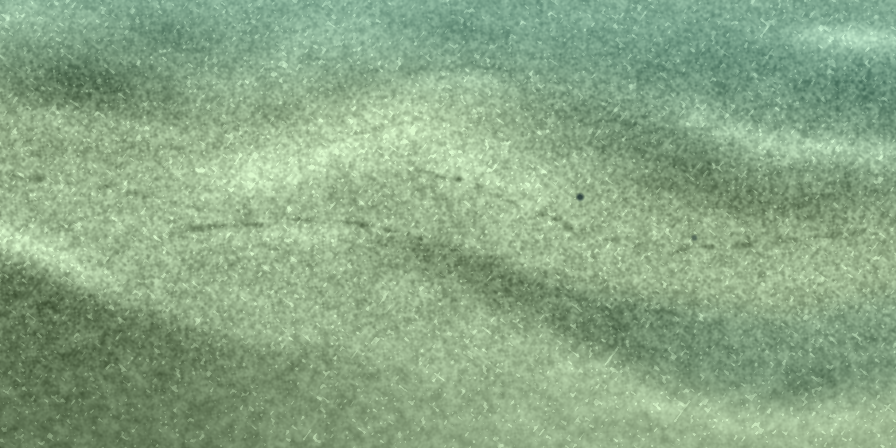
This texture is drawn by a Shadertoy shader. Its source:

```glsl
// Rippled sand under shallow water: a sunlit mound, shaded hollows and a blurred
// foreground bank. Smooth crest curves split the layers, soft ellipses shape the
// light, and hashed value noise gives the grains.

#define SAND_DARK  vec3(0.32, 0.40, 0.28)
#define SAND_LIGHT vec3(0.75, 0.86, 0.70)
#define WATER_DARK  vec3(0.28, 0.45, 0.38)
#define WATER_LIGHT vec3(0.70, 0.86, 0.75)
#define EXPOSURE 0.09
#define FINE_GRAIN 0.34
#define COARSE_GRAIN 0.24
#define MOTTLE_AMOUNT 0.30
#define SPECK_AMOUNT 0.30
#define LINE_DEPTH 0.30

float hash(vec2 p) {
    vec3 q = fract(vec3(p.xyx) * 0.1031);
    q += dot(q, q.yzx + 33.33);
    return fract((q.x + q.y) * q.z);
}

float noise(vec2 p) {
    vec2 i = floor(p), f = fract(p);
    f = f * f * (3.0 - 2.0 * f);
    return mix(mix(hash(i), hash(i + vec2(1, 0)), f.x),
               mix(hash(i + vec2(0, 1)), hash(i + vec2(1, 1)), f.x), f.y);
}

float fbm(vec2 p) {
    float sum = 0.0, amp = 0.5;
    for (int i = 0; i < 4; i++) {
        sum += amp * noise(p);
        p = mat2(1.6, 1.2, -1.2, 1.6) * p + 7.3;
        amp *= 0.5;
    }
    return sum - 0.47;
}

// Catmull-Rom height through nine knots, a quarter of the canvas height apart
float crest(float x, float h[9]) {
    float s = clamp(x * 4.0, 0.0, 7.999);
    int i = int(s);
    float t = s - float(i);
    float a = h[max(i - 1, 0)], b = h[i], c = h[i + 1], d = h[min(i + 2, 8)];
    return b + 0.5 * t * (c - a + t * (2.0 * a - 5.0 * b + 4.0 * c - d
             + t * (3.0 * (b - c) + d - a)));
}

// Soft ellipse of light, turned by an angle
float glow(vec2 p, vec2 centre, vec2 radius, float angle) {
    vec2 d = p - centre;
    float c = cos(angle), s = sin(angle);
    d = vec2(c * d.x + s * d.y, c * d.y - s * d.x) / radius;
    return exp(-dot(d, d));
}

float stroke(float d, float width) { return exp(-d * d / (width * width)); }

float farBed(vec2 p) {
    float t = 0.44;
    t -= 0.42 * glow(p, vec2(0.20, 0.815), vec2(0.20, 0.065), -0.12);
    t -= 0.20 * glow(p, vec2(0.40, 0.91), vec2(0.16, 0.050), -0.25);
    t += 0.14 * glow(p, vec2(0.55, 0.81), vec2(0.24, 0.070), 0.35);
    t += 0.14 * glow(p, vec2(0.08, 0.97), vec2(0.18, 0.050), 0.0);
    t += 0.10 * glow(p, vec2(0.75, 0.93), vec2(0.18, 0.050), 0.1);
    t -= 0.18 * glow(p, vec2(1.02, 0.93), vec2(0.12, 0.030), -0.1);
    t -= 0.20 * glow(p, vec2(1.60, 0.85), vec2(0.36, 0.085), -0.1);
    t -= 0.20 * glow(p, vec2(1.97, 0.78), vec2(0.20, 0.070), 0.0);
    t += 0.48 * glow(p, vec2(1.91, 0.915), vec2(0.15, 0.025), -0.06);
    t += 0.34 * glow(p, vec2(1.87, 0.665), vec2(0.22, 0.030), -0.14);
    t += 0.15 * glow(p, vec2(1.60, 0.72), vec2(0.16, 0.030), -0.35);
    return t;
}

float mound(vec2 p) {
    float t = 0.57;
    t += 0.28 * glow(p, vec2(0.56, 0.61), vec2(0.22, 0.065), 0.30);
    t += 0.24 * glow(p, vec2(0.82, 0.69), vec2(0.23, 0.060), 0.38);
    t += 0.24 * glow(p, vec2(1.06, 0.62), vec2(0.26, 0.075), -0.45);
    t += 0.15 * glow(p, vec2(1.02, 0.83), vec2(0.14, 0.030), 0.0);
    t -= 0.34 * glow(p, vec2(1.42, 0.70), vec2(0.28, 0.085), -0.45);
    t -= 0.28 * glow(p, vec2(1.80, 0.56), vec2(0.36, 0.070), -0.05);
    t -= 0.10 * glow(p, vec2(0.12, 0.66), vec2(0.30, 0.060), -0.1);
    return t;
}

float nearSlope(vec2 p) {
    float t = 0.56;
    t += 0.20 * glow(p, vec2(0.60, 0.475), vec2(0.24, 0.030), 0.05);
    t += 0.36 * glow(p, vec2(0.06, 0.455), vec2(0.19, 0.035), -0.42);
    t += 0.16 * glow(p, vec2(1.35, 0.16), vec2(0.26, 0.040), -0.42);
    t += 0.17 * glow(p, vec2(1.78, 0.07), vec2(0.30, 0.045), 0.0);
    return t - 0.24 * glow(p, vec2(1.80, 0.14), vec2(0.12, 0.050), 0.5);
}

void mainImage(out vec4 fragColor, in vec2 fragCoord) {
    vec2 p = fragCoord / iResolution.y;
    p.x *= 2.0 * iResolution.y / iResolution.x;
    vec2 w = p + vec2(0.0, 0.014 * fbm(p * 9.0) + 0.014 * fbm(p * 45.0));

    float top = crest(p.x, float[9](.753, .745, .708, .781, .854, .813, .719, .651, .630));
    float seam = crest(p.x, float[9](.609, .576, .536, .640, .609, .503, .443, .464, .487));
    float ridge = crest(p.x, float[9](.505, .471, .495, .505, .453, .385, .354, .333, .370));
    float foot = crest(p.x, float[9](.505, .471, .490, .479, .344, .219, .120, .073, .100));
    float bank = crest(p.x, float[9](.422, .341, .263, .206, .159, .109, .057, -.003, -.040));

    // Layers from far to near
    float soft = smoothstep(1.0, 1.7, p.x);
    float tone = mix(farBed(p), mound(p), smoothstep(-0.015, 0.03, top - w.y));
    tone = mix(tone, nearSlope(p), smoothstep(-0.015, 0.025 + 0.05 * soft, ridge - w.y));
    float shade = smoothstep(-0.012, 0.03 + 0.05 * soft, ridge - w.y) * smoothstep(-0.05, 0.10, w.y - foot);
    tone -= 0.38 * shade * smoothstep(0.65, 1.0, p.x) * (1.0 - 0.5 * smoothstep(1.3, 1.9, p.x));
    float bankTone = mix(0.04, 0.55, smoothstep(0.1, 1.3, p.x));
    tone = mix(tone, bankTone, smoothstep(-0.03, 0.05, bank - w.y));

    // Broken dark debris along the seams and crests
    float broken = 1.6 * smoothstep(0.25, 0.75, noise(p * vec2(45.0, 80.0)));
    float seen = 0.6 * (1.0 - smoothstep(0.5, 0.65, p.x)) + smoothstep(0.88, 1.0, p.x) * (1.0 - 0.4 * soft);
    float lines = seen * stroke(w.y - seam, 0.009);
    float arc = 0.735 - 0.7 * (p.x - 1.0) * (p.x - 1.0);
    lines += 0.6 * stroke(w.y - arc, 0.007) * smoothstep(0.66, 0.74, p.x) * (1.0 - smoothstep(0.92, 1.0, p.x));
    lines += 0.7 * stroke(w.y - ridge, 0.009) * smoothstep(0.25, 0.45, p.x) * (1.0 - smoothstep(1.0, 1.5, p.x));
    lines += 0.4 * stroke(w.y - top, 0.008) * smoothstep(0.85, 1.0, p.x) * (1.0 - smoothstep(1.25, 1.5, p.x));
    tone -= LINE_DEPTH * lines * broken;

    // Mottling and grains, softer in the far water and the near bank
    float focus = smoothstep(0.0, 0.4, p.y) * (1.0 - 0.5 * smoothstep(0.7, 1.0, p.y));
    vec2 g = mat2(0.8, 0.6, -0.6, 0.8) * p;
    tone += MOTTLE_AMOUNT * (0.5 + 0.5 * focus) * fbm(p * vec2(16.0, 24.0));
    tone += FINE_GRAIN * (0.45 + 0.55 * focus) * (noise(g * 190.0) + noise(p * 115.0) - 1.0);
    tone += COARSE_GRAIN * (1.0 - 0.5 * focus) * (1.0 - 0.6 * smoothstep(0.6, 0.9, p.y)) * (noise(g * 52.0 + 9.0) - 0.5);
    tone += SPECK_AMOUNT * smoothstep(0.80, 0.92, noise(g * 130.0 + 31.0));
    tone += EXPOSURE;

    float haze = smoothstep(0.55, 1.02, p.y + 0.12 * (p.x - 1.0));
    haze = clamp(haze - 0.3 * glow(p, vec2(0.95, 0.76), vec2(0.35, 0.10), 0.0) + 0.35 * shade * soft, 0.0, 1.0);
    vec3 col = mix(mix(SAND_DARK, WATER_DARK, haze), mix(SAND_LIGHT, WATER_LIGHT, haze), clamp(tone, -0.3, 1.25));

    // Two small pebbles
    float pebble = 1.0 - smoothstep(0.003, 0.012, length(p - vec2(1.295, 0.560)));
    pebble += 0.6 * (1.0 - smoothstep(0.002, 0.010, length(p - vec2(1.550, 0.469))));
    col = mix(col, vec3(0.12, 0.20, 0.20), 0.85 * pebble);
    fragColor = vec4(col, 1.0);
}
```
